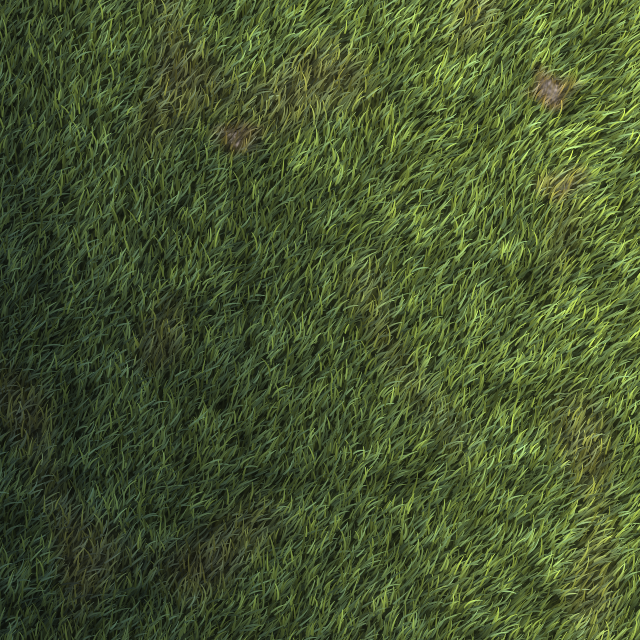
Give the GLSL for this texture, as a WebGL 2 fragment shader.

```glsl
#version 300 es
precision highp float;
// Meadow turf of fine leaning grass blades, lit from the right, with a few worn patches.

#define LAYERS 14
#define CELL 0.020
#define BLADE_WIDTH 0.0014
#define ANGLE_SPREAD 0.75
#define PATCHES 3
#define SHADE_COLOR vec3(0.140, 0.185, 0.125)
#define SUN_COLOR vec3(0.390, 0.460, 0.230)
#define DRY_COLOR vec3(0.400, 0.320, 0.230)
#define STONE_COLOR vec3(0.560, 0.520, 0.490)
#define GAP_SHADE 0.42
#define TIP_SHADE 1.55

uniform vec2 u_resolution;
out vec4 fragColor;

// Integer hash giving three values in 0..1
vec3 hash3(ivec2 cell, int seed) {
    uvec3 v = uvec3(uint(cell.x + 4096), uint(cell.y + 4096), uint(seed));
    v = v * 1664525u + 1013904223u;
    v.x += v.y * v.z;
    v.y += v.z * v.x;
    v.z += v.x * v.y;
    v ^= v >> 16u;
    v.x += v.y * v.z;
    v.y += v.z * v.x;
    v.z += v.x * v.y;
    return vec3(v >> 8u) / 16777216.0;
}

float gradientDot(ivec2 corner, vec2 offset, int seed) {
    float a = 6.2832 * hash3(corner, seed).x;
    return dot(vec2(cos(a), sin(a)), offset);
}

// Gradient noise, about -0.7..0.7
float gradientNoise(vec2 p, int seed) {
    ivec2 i = ivec2(floor(p));
    vec2 f = fract(p);
    vec2 s = f * f * f * (f * (f * 6.0 - 15.0) + 10.0);
    float low = mix(gradientDot(i, f, seed),
                    gradientDot(i + ivec2(1, 0), f - vec2(1, 0), seed), s.x);
    float high = mix(gradientDot(i + ivec2(0, 1), f - vec2(0, 1), seed),
                     gradientDot(i + ivec2(1, 1), f - vec2(1, 1), seed), s.x);
    return mix(low, high, s.y);
}

// Worn ground: x = dryness, y = bare pale core
vec2 wornGround(vec2 p) {
    vec2 warped = p + 0.022 * vec2(gradientNoise(p * 28.0, 201), gradientNoise(p * 28.0, 202));
    float dry = 0.4 * smoothstep(0.12, 0.5, gradientNoise(p * vec2(6.0, 4.0), 203));
    float bare = 0.0;
    for (int i = 0; i < PATCHES; i++) {
        vec2 center = fract(vec2(0.86, 0.86) + float(i) * vec2(0.51, 0.925));
        float d = length((warped - center) * vec2(1.0, 1.25));
        float strength = 1.0 - 0.2 * float(i);
        dry = max(dry, strength * smoothstep(0.055, 0.010, d));
        bare = max(bare, strength * smoothstep(0.022, 0.006, d));
    }
    return vec2(dry, bare);
}

// Coverage of a bent, tapering blade; p is relative to its middle
float bladeCoverage(vec2 p, float halfLength, float bend, float soft) {
    float t = p.x / halfLength;
    float width = BLADE_WIDTH * (1.0 - 0.65 * smoothstep(-0.4, 1.0, t));
    float across = abs(p.y - bend * halfLength * (t * t - 0.3));
    float ends = 1.0 - smoothstep(0.8, 1.0, abs(t));
    return ends * (1.0 - smoothstep(width - soft, width + soft, across));
}

void main() {
    float scale = min(u_resolution.x, u_resolution.y);
    vec2 p = gl_FragCoord.xy / scale;
    vec2 uv = gl_FragCoord.xy / u_resolution;
    float soft = max(0.0007, 0.6 / scale);

    // Broad light, clumps and lean of the turf
    float light = 0.02 + 0.78 * uv.x + 0.30 * uv.y * uv.y + 0.14 * gradientNoise(p * 4.0, 101);
    light = smoothstep(-0.05, 1.05, light);
    float clumps = 1.0 + 0.38 * gradientNoise(p * 22.0, 102) + 0.25 * gradientNoise(p * 9.0, 103);
    float lean = mix(1.22, 0.82, uv.x) + 0.6 * gradientNoise(p * 7.0, 104);
    float spread = ANGLE_SPREAD * mix(1.5, 0.9, light);
    vec2 worn = wornGround(p);

    vec3 turf = mix(SHADE_COLOR, SUN_COLOR, light) * clumps;
    vec3 dryTurf = DRY_COLOR * mix(0.6, 1.25, light);
    turf = mix(turf, dryTurf, 0.75 * worn.x);

    // Soil and stone under the blades
    float grit = 1.0 + 0.6 * gradientNoise(p * 160.0, 105);
    vec3 color = turf * mix(GAP_SHADE, 0.8, worn.x) * grit;
    color = mix(color, STONE_COLOR * grit, worn.y);

    // Blades, from the deep dark layers up to the lit ones
    for (int layer = 0; layer < LAYERS; layer++) {
        float height = float(layer) / float(LAYERS - 1);
        vec2 grid = p / CELL + hash3(ivec2(layer, 7), 300).xy;
        ivec2 home = ivec2(floor(grid));
        for (int k = 0; k < 9; k++) {
            ivec2 cell = home + ivec2(k % 3 - 1, k / 3 - 1);
            vec3 place = hash3(cell, layer);
            vec3 look = hash3(cell, layer + 64);
            float angle = lean + spread * (place.z + look.x - 1.0);
            vec2 along = vec2(cos(angle), sin(angle));
            vec2 q = (grid - vec2(cell) - place.xy) * CELL;
            q = vec2(dot(q, along), dot(q, vec2(-along.y, along.x)));
            float halfLength = CELL * mix(0.45, 0.92, look.y);
            float cover = bladeCoverage(q, halfLength, 0.5 * (look.x - 0.5), soft);
            float shade = mix(GAP_SHADE, TIP_SHADE, height) * mix(0.65, 1.3, look.z);
            shade *= 1.0 + 0.18 * q.x / halfLength;
            vec3 tint = mix(vec3(0.92, 0.97, 1.22), vec3(1.07, 1.03, 0.78), place.z);
            color = mix(color, turf * tint * shade, cover * (1.0 - 0.75 * worn.y));
        }
    }
    fragColor = vec4(clamp(color, 0.0, 1.0), 1.0);
}
```
